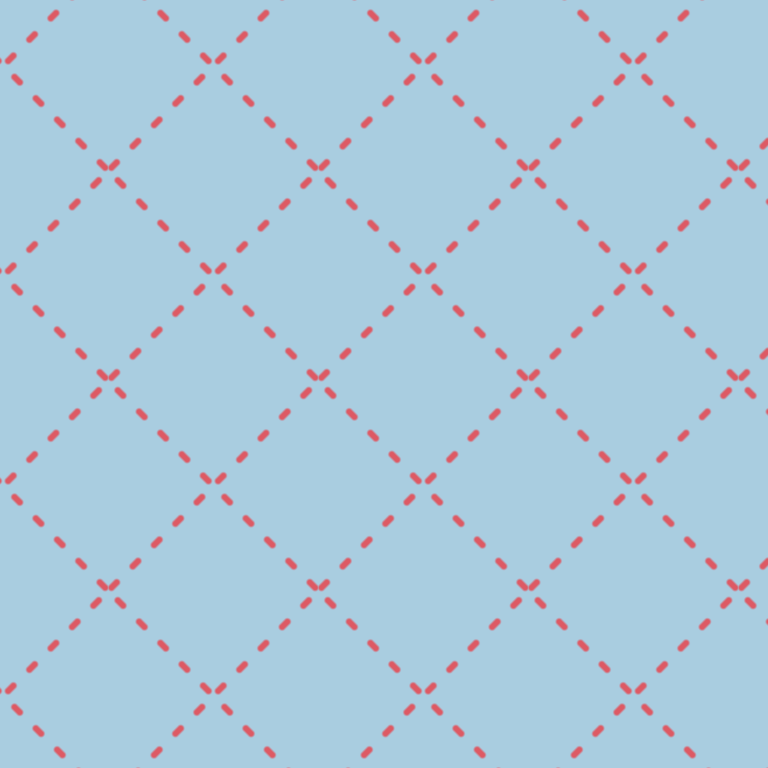
A Shadertoy shader for this pattern:

```glsl
// Diamond lattice of short red running stitches on pale blue cloth.

const float TILES = 3.657;                  // repeats per canvas height
const vec2 CROSSING = vec2(0.141, 0.7776);  // canvas position of one crossing
const vec3 CLOTH = vec3(0.662, 0.802, 0.880);
const vec3 THREAD = vec3(0.868, 0.352, 0.392);

// Distance to a rounded dash lying along x.
float dashDistance(vec2 p, float halfLength, float radius) {
    p.x -= clamp(p.x, -halfLength, halfLength);
    return length(p) - radius;
}

// Distance to stitched diagonals y = x + n; each tile holds `count` dashes.
float stitchDistance(vec2 p, float first, float pitch, float count) {
    p.y -= round(p.y - p.x);

    // The seam sits midway between the last dash of a tile and the next first.
    float last = first + pitch * (count - 1.0) - 1.0;
    float seam = 0.5 * (first + last);
    float along = fract(0.5 * (p.x + p.y) - seam) + seam;
    float index = clamp(round((along - first) / pitch), 0.0, count - 1.0);

    vec2 local = vec2((along - first - index * pitch) * sqrt(2.0),
                      (p.y - p.x) / sqrt(2.0));
    return dashDistance(local, 0.0178, 0.0150);
}

void mainImage(out vec4 fragColor, in vec2 fragCoord) {
    // Tile units, with y pointing down from a crossing.
    vec2 p = (fragCoord / iResolution.y - CROSSING) * vec2(TILES, -TILES);

    // The two stitch directions mirror each other.
    float first = 0.058;
    float pitch = 0.1016;
    float d = min(stitchDistance(p, first, pitch, 10.0),
                  stitchDistance(vec2(-p.x, p.y), first, pitch, 10.0));

    // Slightly soft thread edge, never sharper than a pixel.
    float softness = max(0.0072, 0.7 * TILES / iResolution.y);
    float coverage = 1.0 - smoothstep(-softness, softness, d);
    fragColor = vec4(mix(CLOTH, THREAD, coverage), 1.0);
}
```
